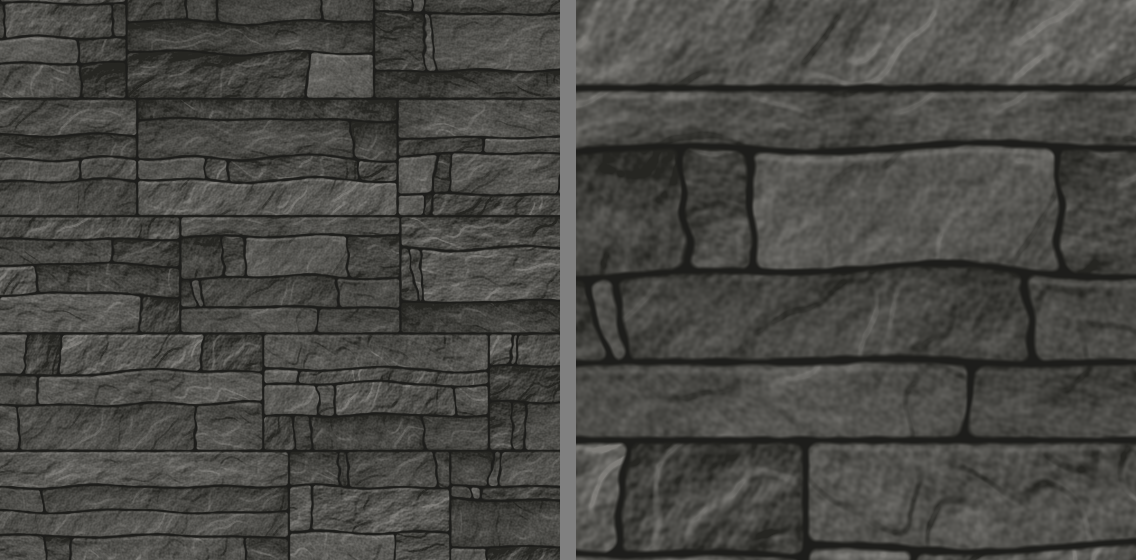
Left: the whole. Right: its middle third, enlarged.
Reproduce this texture procedurally as a three.js fragment shader.

```glsl
varying vec2 vUv;

const float COURSE_HEIGHT = 0.2096;
const float FIRST_JOINT = 0.195;
const float STRIP_JITTER = 0.7;
const float STRIP_WAVE = 0.07;
const float CORNER_RADIUS = 0.007;
const float JOINT_INNER = 0.0006;
const float JOINT_OUTER = 0.0034;
const float SHADOW_REACH = 0.016;
const float RELIEF_STEP = 0.0025;
const float RELIEF_GAIN = 1.5;
const float GRAIN_GAIN = 0.17;
const vec2 LIGHT_DIR = vec2(-0.5, 0.866);
const vec3 JOINT_COLOR = vec3(0.115, 0.115, 0.105);
const vec3 SHADE_COLOR = vec3(0.15, 0.15, 0.135);
const vec3 LIT_COLOR = vec3(0.50, 0.495, 0.48);

struct Stone {
  vec4 edge; // distances to left, right, bottom, top
  vec2 id;
};

float hash(vec2 p) {
  return fract(sin(dot(p, vec2(127.1, 311.7))) * 43758.5);
}

float cornerSlope(vec2 cell, vec2 offset) {
  float angle = 6.2832 * hash(cell);
  return dot(vec2(cos(angle), sin(angle)), offset);
}

float gradientNoise(vec2 p) {
  vec2 c = floor(p), f = p - c;
  vec2 u = f * f * f * (f * (f * 6.0 - 15.0) + 10.0);
  vec2 e = vec2(1.0, 0.0);
  float low = mix(cornerSlope(c, f), cornerSlope(c + e.xy, f - e.xy), u.x);
  float high = mix(cornerSlope(c + e.yx, f - e.yx), cornerSlope(c + e.xx, f - e.xx), u.x);
  return mix(low, high, u.y);
}

// Two vertical panel joints for each course, bottom to top
vec2 panelJoints(float course) {
  if (course < 0.5) return vec2(0.516, 0.804);
  if (course < 1.5) return vec2(0.470, 0.873);
  if (course < 2.5) return vec2(0.322, 0.715);
  if (course < 3.5) return vec2(0.245, 0.710);
  return vec2(0.226, 0.668);
}

Stone findStone(vec2 p) {
  float row = (p.y - FIRST_JOINT) / COURSE_HEIGHT + 1.0;
  float course = floor(row), v = fract(row);
  vec2 joints = panelJoints(course);
  float panel = step(joints.x, p.x) + step(joints.y, p.x);
  float left = panel < 0.5 ? -0.1 : (panel < 1.5 ? joints.x : joints.y);
  float right = panel < 0.5 ? joints.x : (panel < 1.5 ? joints.y : 1.1);
  vec2 key = vec2(course * 7.0 + 3.0, panel * 5.0 + 2.0);

  // Uneven horizontal strips
  v += STRIP_WAVE * 4.0 * v * (1.0 - v) * gradientNoise(vec2(p.x * 8.0, row * 1.5) + key);
  float count = 3.0 + step(0.45, hash(key));
  float low = 0.0, high = 1.0, strip = 0.0;
  for (int i = 1; i < 4; i++) {
    float k = float(i);
    float cut = (k + STRIP_JITTER * (hash(key + k * 1.7) - 0.5)) / count;
    if (k < count) {
      if (v > cut) { low = cut; strip = k; }
      else high = min(high, cut);
    }
  }

  // Slanted, ragged breaks along a strip
  key += vec2(strip * 41.0, strip * 17.0);
  float part = 0.0;
  for (int i = 0; i < 2; i++) {
    float k = float(i);
    float cut = mix(left, right, 0.0);
    vec2 breakKey = key + 9.3 * (k + 1.0);
    cut = mix(cut, right, (k + 0.2 + 0.6 * hash(breakKey)) * 0.5);
    cut += 0.07 * (hash(breakKey + 4.1) - 0.5) * (v - low) + 0.004 * gradientNoise(p * 45.0);
    if (hash(breakKey + 8.2) > 0.42 && cut > left) {
      if (p.x > cut) { left = cut; part = k + 1.0; }
      else right = min(right, cut);
    }
  }
  vec4 edge = vec4(p.x - left, right - p.x, (v - low) * COURSE_HEIGHT, (high - v) * COURSE_HEIGHT);
  return Stone(edge, key + part * 3.7);
}

// Cleaved ledges over rough stone, with its own grain direction
float relief(vec2 p, vec2 id) {
  float angle = 2.4 * (hash(id + 1.3) - 0.5);
  float c = cos(angle), s = sin(angle);
  vec2 q = mat2(c, s, -s, c) * p * vec2(1.0, 1.5) + id * 0.37;
  float base = gradientNoise(q * 10.0) + 0.5 * gradientNoise(q * 23.0);
  float level = base * 2.6;
  float ledge = floor(level) + smoothstep(0.7, 1.0, fract(level));
  float rough = base, amplitude = 0.32, frequency = 42.0;
  for (int i = 0; i < 3; i++) {
    rough += amplitude * gradientNoise(q * frequency);
    amplitude *= 0.52;
    frequency *= 2.05;
  }
  return rough + 0.34 * ledge;
}

void main() {
  Stone stone = findStone(vUv);
  vec4 edge = stone.edge;
  float proud = hash(stone.id + 6.6), recess = 1.0 - proud;

  // Stone face: side light, ledges and grain
  float slope = relief(vUv, stone.id) - relief(vUv + LIGHT_DIR * RELIEF_STEP, stone.id);
  float tone = 0.47 + 0.24 * (proud - 0.5) + 0.16 * gradientNoise(vUv * 5.0);
  tone += RELIEF_GAIN * mix(0.55, 1.25, hash(stone.id + 2.9)) * clamp(slope, -0.25, 0.25);
  tone += GRAIN_GAIN * (gradientNoise(vUv * 250.0) + 0.6 * gradientNoise(vUv * 121.0));

  // Cast shade in recesses and a lit upper rim on proud stones
  float side = min(edge.x, edge.y);
  tone -= (0.08 + 0.4 * recess) * exp(-edge.w / SHADOW_REACH);
  tone -= 0.16 * recess * exp(-side / 0.01) + 0.14 * exp(-edge.z / 0.005);
  float rim = (edge.w - 0.005) / 0.002;
  tone += 0.24 * proud * exp(-rim * rim);

  // Rounded outline with a thin dark joint
  vec2 corner = max(CORNER_RADIUS - vec2(side, min(edge.z, edge.w)), 0.0);
  float inside = CORNER_RADIUS - length(corner) + 0.0012 * gradientNoise(vUv * 70.0);
  vec3 face = mix(SHADE_COLOR, LIT_COLOR, clamp(tone, 0.0, 1.0));
  gl_FragColor = vec4(mix(JOINT_COLOR, face, smoothstep(JOINT_INNER, JOINT_OUTER, inside)), 1.0);
}
```
